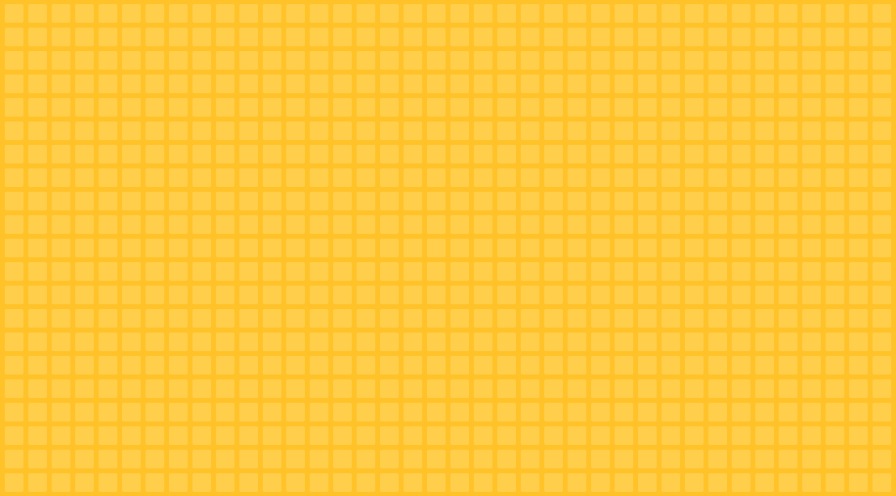
Give the GLSL for this pattern, as a Shadertoy shader.

```glsl
// A flat grid of pale yellow rounded squares on a deeper yellow ground.
// The canvas is folded into square cells about its centre, and each cell
// holds one rounded-box distance function; the outer margin equals a gap.

const vec2  GRID_COUNT    = vec2(38.0, 21.0); // squares across and down
const float GAP           = 0.205;            // line width, in cells
const float CORNER_RADIUS = 0.075;            // in cells
const vec3  LINE_COLOR    = vec3(1.00, 0.76, 0.16);
const vec3  SQUARE_COLOR  = vec3(1.00, 0.81, 0.30);

// Signed distance to a rounded square of the given half side.
float roundedSquare(vec2 p, float halfSide, float radius) {
    vec2 q = abs(p) - (halfSide - radius);
    return length(max(q, 0.0)) + min(max(q.x, q.y), 0.0) - radius;
}

void mainImage(out vec4 fragColor, in vec2 fragCoord) {
    // Cell units, with the centre of the canvas at the centre of the grid.
    float cellsPerPixel = (GRID_COUNT.x + GAP) / iResolution.x;
    vec2 grid = (fragCoord - 0.5 * iResolution.xy) * cellsPerPixel
              + 0.5 * GRID_COUNT;

    // Offset from the nearest square; clamping keeps the margin empty.
    vec2 cell = clamp(floor(grid), vec2(0.0), GRID_COUNT - 1.0);
    vec2 local = grid - cell - 0.5;

    // Edge smoothed over one pixel.
    float dist = roundedSquare(local, 0.5 * (1.0 - GAP), CORNER_RADIUS);
    float coverage = clamp(0.5 - dist / cellsPerPixel, 0.0, 1.0);

    fragColor = vec4(mix(LINE_COLOR, SQUARE_COLOR, coverage), 1.0);
}
```
